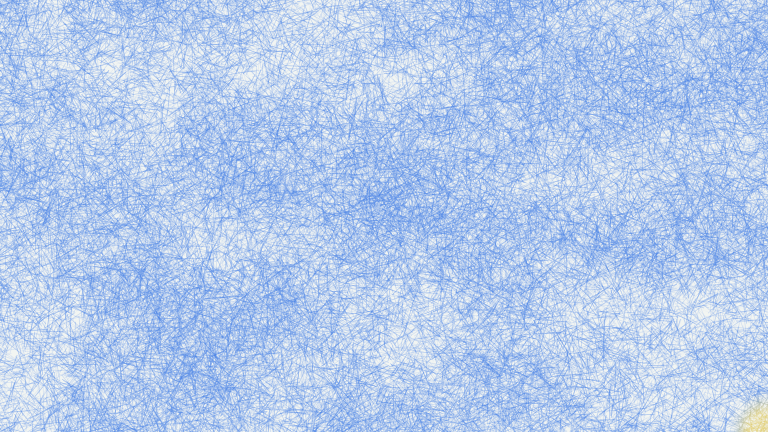
Reproduce this texture procedurally as a WebGL 1 fragment shader.

```glsl
precision highp float;

uniform vec2 u_resolution;

// Lengths are fractions of the canvas height.
#define CELL 0.045
#define STROKES 68
#define STROKE_WIDTH 0.0016
#define HALF_MIN 0.014
#define HALF_MAX 0.043
#define OPACITY 0.24
#define BEND 1.6
#define DENSITY 0.61
#define PATCHINESS 0.5
#define PATCH_SCALE vec2(2.5, 3.3)

const vec3 PAPER = vec3(0.95, 0.96, 0.95);
const vec3 BLUE_INK = vec3(0.27, 0.50, 0.90);
const vec3 YELLOW_INK = vec3(0.87, 0.78, 0.36);

vec4 hash4(vec3 p) {
  vec4 q = fract(p.xyzx * vec4(0.1031, 0.1030, 0.0973, 0.1099));
  q += dot(q, q.wzxy + 33.33);
  return fract((q.xxyz + q.yzzw) * q.zywx);
}

float cornerSlope(vec2 corner, vec2 offset) {
  float angle = 6.2832 * hash4(vec3(corner, 91.0)).x;
  return dot(vec2(cos(angle), sin(angle)), offset);
}

float gradientNoise(vec2 p) {
  vec2 i = floor(p);
  vec2 f = p - i;
  vec2 s = f * f * f * (f * (f * 6.0 - 15.0) + 10.0);
  vec2 e = vec2(1.0, 0.0);
  float low = mix(cornerSlope(i, f), cornerSlope(i + e, f - e), s.x);
  float high = mix(cornerSlope(i + e.yx, f - e.yx), cornerSlope(i + 1.0, f - 1.0), s.x);
  return mix(low, high, s.y);
}

float fractalNoise(vec2 p) {
  float sum = 0.0;
  float amplitude = 1.0;
  for (int octave = 0; octave < 4; octave++) {
    sum += amplitude * gradientNoise(p);
    p = p * 2.03 + vec2(17.3, 9.1);
    amplitude *= 0.6;
  }
  return sum;
}

// Share of a pixel covered by a slightly bowed stroke centred at zero.
float strokeCoverage(vec2 p, float angle, float halfLength, float bend, float pixel) {
  vec2 dir = vec2(cos(angle), sin(angle));
  float along = dot(p, dir);
  float across = dot(p, vec2(-dir.y, dir.x)) - bend * along * along;
  float d = length(vec2(max(abs(along) - halfLength, 0.0), across));
  float narrow = min(STROKE_WIDTH, pixel);
  float profile = clamp((0.5 * (STROKE_WIDTH + pixel) - d) / narrow, 0.0, 1.0);
  return profile * min(STROKE_WIDTH / pixel, 1.0);
}

// Light left over after all nearby strokes; sparse areas drop the later ones.
float scribbleLight(vec2 p, float density, float pixel) {
  vec2 home = floor(p / CELL);
  float light = 1.0;
  for (int y = -1; y <= 1; y++) {
    for (int x = -1; x <= 1; x++) {
      vec2 cell = home + vec2(float(x), float(y));
      for (int k = 0; k < STROKES; k++) {
        float surplus = density - float(k) / float(STROKES);
        if (surplus < -0.06) break;
        vec4 rnd = hash4(vec3(cell + 40.0, float(k) + 3.0));
        float pressure = fract(rnd.w * 37.0);
        float halfLength = mix(HALF_MIN, HALF_MAX, rnd.w);
        float bend = BEND * (2.0 * fract(rnd.z * 23.0) - 1.0);
        vec2 offset = p - (cell + rnd.xy) * CELL;
        float ink = strokeCoverage(offset, 3.1416 * rnd.z, halfLength, bend, pixel);
        ink *= OPACITY * (0.5 + 1.5 * pressure * pressure);
        light *= 1.0 - ink * smoothstep(-0.06, 0.06, surplus);
      }
    }
  }
  return light;
}

void main() {
  float pixel = 1.0 / u_resolution.y;
  vec2 p = gl_FragCoord.xy * pixel;
  float aspect = u_resolution.x * pixel;

  // Cloudy stroke density, thinning towards the lower corners
  float density = DENSITY + PATCHINESS * fractalNoise(p * PATCH_SCALE + 5.7);
  float leftCorner = length(p);
  float rightCorner = length(p - vec2(aspect, 0.0));
  density -= 0.35 * (1.0 - smoothstep(0.03, 0.28, min(leftCorner, rightCorner)));

  // Small yellow scribble in the lower right corner
  float yellow = 1.0 - smoothstep(0.04, 0.10, rightCorner);
  density = clamp(density + 0.5 * yellow, 0.12, 1.0);
  vec3 ink = mix(BLUE_INK, YELLOW_INK, yellow);

  gl_FragColor = vec4(mix(ink, PAPER, scribbleLight(p, density, pixel)), 1.0);
}
```
